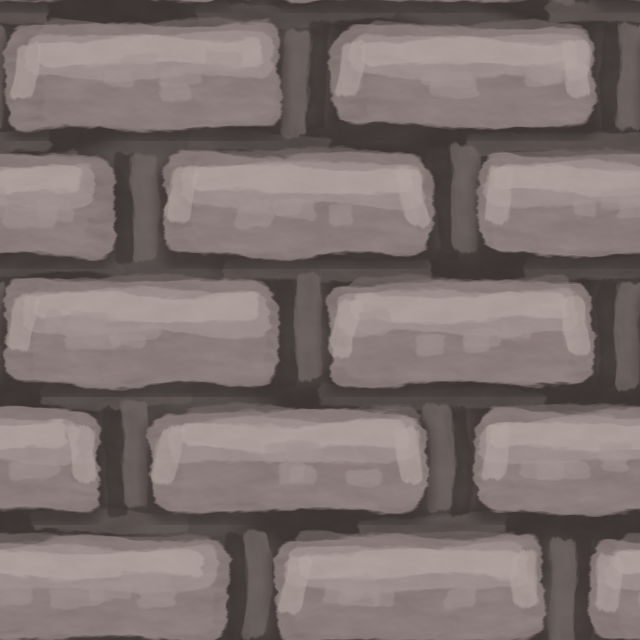
A Shadertoy shader for this texture:

```glsl
// Hand-painted brick wall: five staggered rows of two bricks with dark mortar.
// Every part is a ragged brush stroke, a rounded box whose edge is disturbed
// by layered sines; hashes per brick vary the size, tilt and highlights.

const vec3 DARK = vec3(.24, .212, .208);
const vec3 MORTAR = vec3(.33, .298, .292);
const vec3 GREY = vec3(.42, .38, .373);
const vec3 BRICK = vec3(.55, .493, .487);
const vec3 LIGHT = vec3(.62, .567, .557);
const vec3 PALE = vec3(.69, .638, .62);

float hash(vec2 id, float k) {
    return fract(sin(dot(id, vec2(41.3, 289.1)) + k * 17.7) * 4375.8);
}

// Layered, rotated sines, about -1 to 1
float waves(vec2 p) {
    float sum = 0., amp = .5;
    for (int i = 0; i < 4; i++) {
        sum += amp * sin(p.x + 1.7 * sin(p.y));
        p = mat2(1.2, 1.6, -1.6, 1.2) * p + 3.1;
        amp *= .6;
    }
    return sum;
}

float roundBox(vec2 p, vec2 size, float corner) {
    vec2 q = abs(p) - size + corner;
    return length(max(q, 0.)) + min(max(q.x, q.y), 0.) - corner;
}

// Coverage of a brush stroke with bristles along its longer side
float stroke(vec2 p, vec2 size, float corner, float seed) {
    vec2 grain = size.x > size.y ? vec2(30, 110) : vec2(110, 30);
    p += vec2(.003 * sin(p.y * 35. + seed * 15.), .004 * sin(p.x * 22. + seed * 29.));
    float bristle = waves(p * grain + seed * 40.);
    float d = roundBox(p, size, corner) + .0045 * bristle;
    return smoothstep(.003, -.003, d) * (.9 + .1 * bristle);
}

vec3 paintMortar(vec2 uv, vec2 wall, float shift, float row) {
    float cloud = sin(uv.x * 11. + 2. * sin(uv.y * 13.)) * sin(uv.y * 17. + uv.x * 5.);
    vec3 color = mix(DARK, MORTAR, smoothstep(.1, .9, cloud));

    // Long strokes in the bed joints
    float bed = floor(wall.y / .2 + .5);
    float x = wall.x / .5 - hash(vec2(mod(bed, 5.), 3), 1.);
    vec2 id = vec2(mod(floor(x), 2.), mod(bed, 5.));
    vec2 p = vec2((fract(x) - .5) * .5, wall.y - bed * .2);
    p.y += (hash(id, 2.) - .5) * .1 * p.x + .012 * (hash(id, 3.) - .5);
    float cover = stroke(p, vec2(.1 + .1 * hash(id, 4.), .017), .008, hash(id, 5.));
    color = mix(color, mix(MORTAR, GREY, hash(id, 6.)), .75 * cover);

    // A grey stroke and a dark one side by side in each upright joint
    x = (wall.x - shift) / .5;
    id = vec2(mod(floor(x), 2.), row + 11.);
    p = vec2((fract(x) - .5) * .5, mod(wall.y, .2) - .1);
    p.x += (hash(id, 1.) - .5) * .12 * p.y;
    float side = hash(id, 2.) < .5 ? -1. : 1.;
    color = mix(color, GREY, .5 * smoothstep(.03, -.02, roundBox(p, vec2(.04, .07), .02)));
    color = mix(color, DARK, .8 * stroke(p + vec2(side * .02, 0), vec2(.016, .085), .006, hash(id, 3.)));
    p.y += .02 * (hash(id, 4.) - .5);
    return mix(color, GREY, .95 * stroke(p - vec2(side * .012, 0), vec2(.02, .083), .009, hash(id, 5.)));
}

vec3 paintBrick(vec3 color, vec2 p, vec2 id) {
    vec2 size = vec2(.203 + .014 * hash(id, 1.), .077 + .005 * hash(id, 2.));
    float seed = hash(id, 3.);

    // Soft shadow below, then a faint underlayer and the body
    color = mix(color, DARK, .75 * smoothstep(.025, -.01, roundBox(p + vec2(0, .014), size, .03)));
    color = mix(color, GREY, .9 * stroke(p - vec2(.05 * seed - .02, .006), size * vec2(.85, 1), .02, seed + .3));
    p.y += (hash(id, 4.) - .5) * .03 * p.x;
    vec3 body = BRICK + .012 * waves(p * vec2(14, 50) + seed * 30.) - .12 * p.y;
    color = mix(color, body, stroke(p, size, .022 + .025 * hash(id, 5.), seed));

    // Broad band of light along the top with a paler core
    vec2 top = p - vec2(.03 * (seed - .5), .4 * size.y);
    color = mix(color, LIGHT, .85 * stroke(top, size * vec2(.9, .42), .02, seed + .5));
    color = mix(color, PALE, .8 * stroke(top - vec2(0, .007), size * vec2(.82, .25), .014, seed + .8));

    // Upright strokes on the ends, the right one only on some bricks
    for (float s = -1.; s < 2.; s += 2.) {
        float strength = s < 0. ? .7 : .75 * step(.45, hash(id, 6.));
        vec2 end = p - vec2(s * (size.x - .027), .012);
        end.x += .15 * s * end.y;
        color = mix(color, PALE, strength * stroke(end, vec2(.019, .044), .012, seed + s));
    }

    // Small dabs of light across the middle
    for (float i = 0.; i < 5.; i++) {
        vec2 spot = vec2(hash(id, 10. + i) - .5, hash(id, 20. + i) - .5) * vec2(.28, .045);
        vec2 dab = vec2(.012 + .03 * hash(id, 30. + i), .011 + .007 * hash(id, 40. + i));
        color = mix(color, LIGHT, .65 * stroke(p - spot, dab, .008, seed + i));
    }
    return color;
}

void mainImage(out vec4 fragColor, in vec2 fragCoord) {
    vec2 uv = fragCoord / iResolution.xy;
    vec2 wall = uv + vec2(0, .02);

    // Each row has its own sideways shift
    float course = floor(wall.y / .2), row = mod(course, 5.);
    float shift = float[5](.14, .45, .22, .465, .224)[int(row)];
    float column = floor((wall.x - shift) / .5 + .5);
    vec2 p = wall - vec2(shift + column * .5, (course + .5) * .2);

    vec3 color = paintMortar(uv, wall, shift, row);
    color = paintBrick(color, p, vec2(mod(column, 2.), row));
    color += .008 * waves(uv * vec2(60, 90));
    fragColor = vec4(color, 1);
}
```
